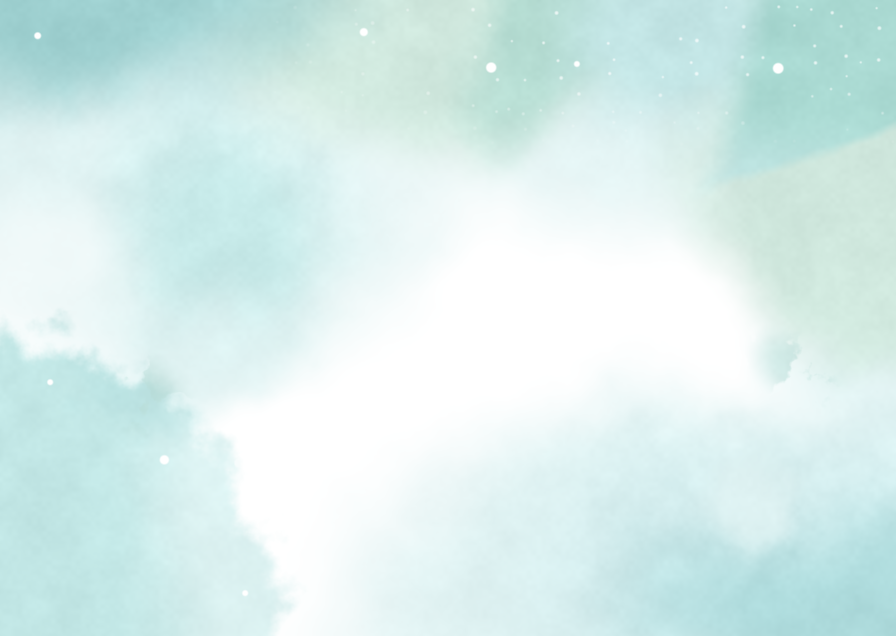
A Shadertoy shader for this background:

```glsl
// Pale teal and sage watercolour around a white, empty middle.
// Soft tilted ellipses, warped by layered value noise, are glazed over
// white paper; hashed grids then scatter white paint flecks on the corners.

float hash(vec2 p) {
    return fract(sin(dot(p, vec2(127.1, 311.7))) * 43758.55);
}

float noise(vec2 p) {
    vec2 i = floor(p), f = fract(p);
    f = f * f * (3.0 - 2.0 * f);
    return mix(mix(hash(i), hash(i + vec2(1, 0)), f.x),
               mix(hash(i + vec2(0, 1)), hash(i + vec2(1, 1)), f.x), f.y);
}

float fbm(vec2 p) {
    float sum = 0.0, amp = 0.5;
    for (int i = 0; i < 5; i++) {
        sum += amp * noise(p);
        p = mat2(1.6, 1.2, -1.2, 1.6) * p + 7.3;
        amp *= 0.5;
    }
    return sum;
}

// Coverage of a tilted ellipse whose rim fades over +-soft of its radius
float wash(vec2 p, vec2 centre, vec2 radius, float tilt, float soft) {
    float c = cos(tilt), s = sin(tilt);
    vec2 d = mat2(c, -s, s, c) * (p - centre);
    return 1.0 - smoothstep(1.0 - soft, 1.0 + soft, length(d / radius));
}

// Round flecks, at most one per grid cell
float flecks(vec2 p, float scale, float chance, float size) {
    vec2 cell = floor(p * scale);
    vec2 centre = cell + 0.25 + 0.5 * vec2(hash(cell + 3.1), hash(cell + 8.7));
    float radius = size * mix(0.55, 1.1, hash(cell + 5.3));
    float dist = length(p * scale - centre) / scale;
    float blur = max(1.2 / iResolution.y, 0.0012);
    return step(hash(cell + 1.9), chance) * (1.0 - smoothstep(radius - blur, radius + blur, dist));
}

void mainImage(out vec4 fragColor, in vec2 fragCoord) {
    // One unit is the canvas height
    vec2 p = fragCoord / iResolution.y;
    p.x *= 1.407 * iResolution.y / iResolution.x;
    vec2 drift = vec2(fbm(p * 4.0), fbm(p * 4.0 + 31.0)) - 0.48;
    vec2 grain = vec2(fbm(p * 20.0 + 5.0), fbm(p * 20.0 + 57.0)) - 0.48;
    vec2 q = p + 0.13 * drift + 0.035 * grain;

    vec3 white = vec3(1.0);
    vec3 mist = vec3(0.88, 0.953, 0.953);
    vec3 aqua = vec3(0.765, 0.91, 0.905);
    vec3 teal = vec3(0.62, 0.815, 0.815);
    vec3 sage = vec3(0.815, 0.91, 0.87);
    vec3 col = white;

    // Upper left: mist, a denser pool, and a dark corner
    col = mix(col, mist, wash(q, vec2(0.19, 0.72), vec2(0.42, 0.26), -0.25, 0.35));
    col = mix(col, mist, 0.55 * wash(q, vec2(0.58, 0.74), vec2(0.17, 0.14), 0.5, 0.5));
    col = mix(col, aqua, 0.9 * wash(q, vec2(0.36, 0.65), vec2(0.155, 0.19), -0.1, 0.6));
    col = mix(col, mist, 0.8 * wash(q, vec2(0.32, 0.45), vec2(0.14, 0.09), 0.4, 0.6));
    col = mix(col, white, 0.5 * wash(q, vec2(0.06, 0.60), vec2(0.15, 0.09), -0.2, 0.7));

    // Top: sage band, green pool and a cool veil reaching down
    col = mix(col, mist, 0.85 * wash(q, vec2(0.99, 0.88), vec2(0.26, 0.25), -0.3, 0.35));
    col = mix(col, sage, wash(q, vec2(0.67, 1.0), vec2(0.31, 0.21), -0.08, 0.35));
    col = mix(col, vec3(0.70, 0.865, 0.825), 0.85 * wash(q, vec2(0.85, 0.98), vec2(0.10, 0.17), -0.4, 0.45));
    col = mix(col, vec3(0.77, 0.905, 0.905), wash(q, vec2(1.04, 0.98), vec2(0.16, 0.19), 0.0, 0.5));
    col = mix(col, teal, wash(q, vec2(0.13, 1.02), vec2(0.38, 0.16), 0.08, 0.5));

    // Right: sage wash under a teal sheet with a firm lower edge
    col = mix(col, mist, 0.9 * wash(q, vec2(1.46, 0.42), vec2(0.22, 0.16), -0.4, 0.45));
    col = mix(col, sage, wash(q, vec2(1.43, 0.64), vec2(0.36, 0.20), -0.35, 0.3));
    vec2 r = p + 0.035 * drift + 0.02 * grain;
    float sheet = smoothstep(-0.008, 0.018, r.y - 0.69 - 0.36 * (r.x - 1.10))
                * smoothstep(-0.025, 0.05, r.x - 1.10 - 0.23 * (r.y - 0.69));
    col = mix(col, mix(aqua, vec3(0.655, 0.85, 0.82), smoothstep(0.68, 0.86, q.y)), 0.95 * sheet);

    // Lower right: mist deepening towards the corner
    col = mix(col, mist, wash(q, vec2(1.10, 0.06), vec2(0.55, 0.30), 0.08, 0.28));
    col = mix(col, vec3(0.81, 0.92, 0.925), 0.9 * wash(q, vec2(1.26, 0.09), vec2(0.40, 0.20), 0.12, 0.55));
    col = mix(col, vec3(0.67, 0.855, 0.86), 0.9 * wash(q, vec2(1.33, 0.05), vec2(0.30, 0.12), 0.1, 0.6));
    col = mix(col, mist, 0.8 * wash(q, vec2(1.18, 0.22), vec2(0.07, 0.06), 0.5, 0.5));

    // Lower left: pool with a ragged rim, paler towards its right side
    vec2 e = p + 0.06 * drift + 0.11 * grain;
    float pool = wash(e, vec2(0.04, 0.06), vec2(0.39, 0.405), 0.0, 0.06);
    vec3 poolColour = mix(aqua, vec3(0.86, 0.947, 0.945), smoothstep(0.16, 0.34, q.x));
    float rim = wash(e, vec2(0.20, 0.39), vec2(0.10, 0.045), -0.6, 0.6);
    col = mix(col, mix(poolColour, vec3(0.69, 0.86, 0.86), 0.5 * rim), pool);

    // Broken blotches of settled pigment by the pool rim and the sage wash
    float blotch = smoothstep(0.02, 0.10, grain.x);
    float settled = wash(p, vec2(0.22, 0.38), vec2(0.07, 0.05), -0.6, 0.6)
                  + wash(p, vec2(1.25, 0.42), vec2(0.06, 0.04), -0.6, 0.6);
    col = mix(col, vec3(0.73, 0.87, 0.85), 0.6 * blotch * settled);

    // Pigment granulation, fading out on bare paper
    float pigment = smoothstep(0.0, 0.2, 1.0 - col.r);
    col += pigment * (0.04 * drift.x + 0.06 * grain.y + 0.014 * (noise(p * 130.0) - 0.5));

    // White flecks over the top edge and the lower left pool
    float top = smoothstep(0.74, 0.90, p.y);
    float spots = flecks(p, 6.0, 0.75, 0.008) * max(step(0.8, p.y), pool);
    spots = max(spots, 0.7 * flecks(p + 0.37, 38.0, 0.25, 0.0025) * top * smoothstep(0.3, 0.9, p.x));
    col = mix(col, white, spots);

    fragColor = vec4(clamp(col, 0.0, 1.0), 1.0);
}
```
